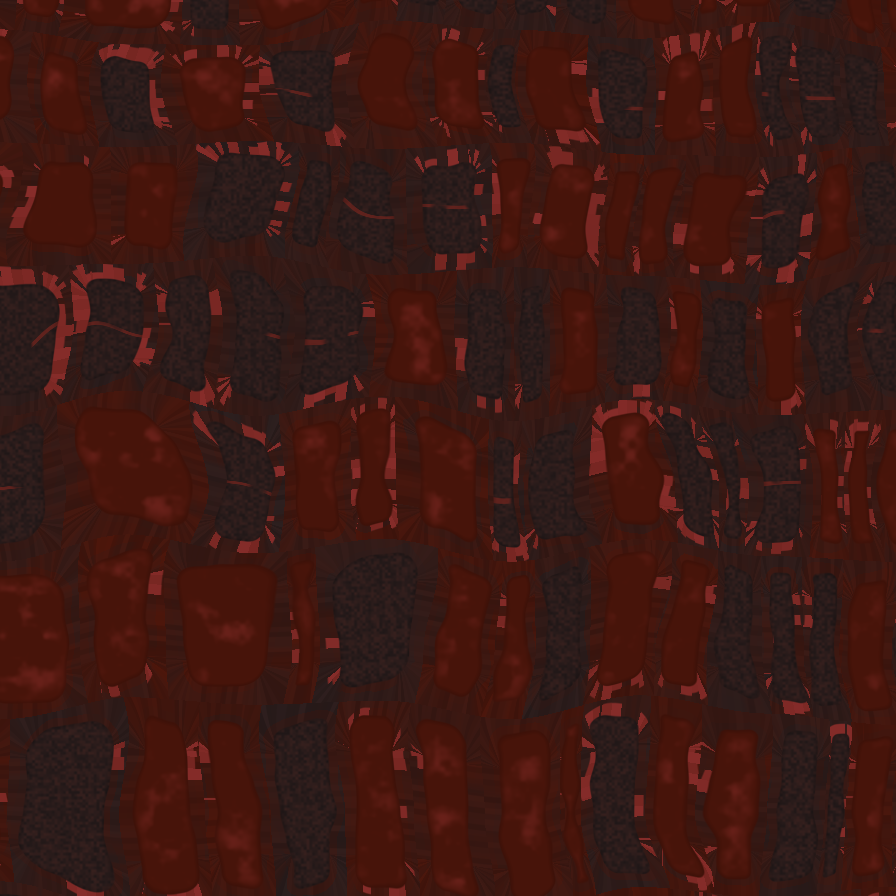
Write a WebGL 2 fragment shader that draws this texture.

```glsl
#version 300 es
precision highp float;
// Packed patches of blotched red and grainy charcoal, with streaked gaps and bright chips.

uniform vec2 u_resolution;
out vec4 fragColor;

const vec3 CHARCOAL = vec3(0.155, 0.112, 0.112);
const vec3 RED = vec3(0.28, 0.078, 0.038);
const vec3 BLOTCH = vec3(0.44, 0.14, 0.115);
const vec3 CHIP = vec3(0.53, 0.175, 0.165);

const vec2 DENSITY = vec2(8.0, 4.4);       // columns and rows at the origin
const vec2 DENSITY_GAIN = vec2(6.0, 1.9);  // increase towards the far edges
const float COLUMN_JITTER = 0.7;
const float GAP = 0.018;
const float RED_SHARE = 0.53;
const float STREAKS = 170.0;
const float CHIP_BANDS = 85.0;
const float CHIP_CLUSTERS = 12.0;
const float CLUSTER_SHARE = 0.22;
const float BLOTCH_SCALE = 38.0;
const float GRAIN_SCALE = 320.0;

float hash(vec2 p) {
    return fract(sin(dot(p, vec2(127.1, 311.7))) * 43758.5453);
}

float noise(vec2 p) {
    vec2 i = floor(p), f = fract(p);
    f = f * f * (3.0 - 2.0 * f);
    return mix(mix(hash(i), hash(i + vec2(1, 0)), f.x),
               mix(hash(i + vec2(0, 1)), hash(i + vec2(1, 1)), f.x), f.y);
}

float fbm(vec2 p) {
    float sum = 0.0, weight = 0.55;
    for (int i = 0; i < 3; i++) {
        sum += weight * noise(p);
        p = p * 2.1 + 17.3;
        weight *= 0.5;
    }
    return sum;
}

// Steps of random value with softened transitions.
float bands(float x, float salt) {
    float i = floor(x);
    return mix(hash(vec2(i, salt)), hash(vec2(i + 1.0, salt)),
               smoothstep(0.7, 1.0, fract(x)));
}

// Grid coordinates grow quadratically across the canvas; this is the inverse.
vec2 gridToCanvas(vec2 g) {
    return (sqrt(DENSITY * DENSITY + 4.0 * DENSITY_GAIN * g) - DENSITY) / (2.0 * DENSITY_GAIN);
}

float columnEdge(float i, float row) {
    return i + COLUMN_JITTER * (hash(vec2(i, row + 40.0)) - 0.5);
}

float roundedBox(vec2 p, vec2 halfSize, float radius) {
    vec2 q = abs(p) - halfSize + radius;
    return length(max(q, 0.0)) + min(max(q.x, q.y), 0.0) - radius;
}

void main() {
    vec2 uv = gl_FragCoord.xy / u_resolution;
    float pixel = 1.0 / u_resolution.y;

    // Bend the layout so that strips bow and rows drift.
    vec2 pos = uv;
    pos.x += 0.036 * (noise(uv * vec2(8.0, 11.0)) - 0.5);
    pos.y += 0.045 * (noise(uv * vec2(7.0, 4.0) + 9.0) - 0.5);
    pos = max(pos, -0.03);

    // Find the patch cell and its extent on the canvas.
    vec2 grid = pos * (DENSITY + DENSITY_GAIN * pos);
    float row = floor(grid.y);
    float shift = hash(vec2(row, 5.0));
    float u = grid.x + shift;
    float column = floor(u);
    if (u < columnEdge(column, row)) column -= 1.0;
    else if (u > columnEdge(column + 1.0, row)) column += 1.0;
    vec2 lower = gridToCanvas(vec2(columnEdge(column, row) - shift, row));
    vec2 upper = gridToCanvas(vec2(columnEdge(column + 1.0, row) - shift, row + 1.0));
    vec2 cellHalf = 0.5 * (upper - lower);
    vec2 p = pos - 0.5 * (lower + upper);
    vec2 cell = vec2(column, row);
    float salt = hash(cell + 3.7) * 91.0;
    float isRed = step(hash(cell + 11.3), RED_SHARE);

    // Patch outline: a tapered, slanted, uneven rounded box.
    vec2 patchHalf = cellHalf - min(0.36 * cellHalf, vec2(GAP));
    vec2 local = p;
    local.x *= 1.0 + 0.4 * (hash(cell + 21.0) - 0.5) * p.y / cellHalf.y;
    local.y += 0.5 * (hash(cell + 31.0) - 0.5) * p.x;
    float d = roundedBox(local, patchHalf, 0.55 * min(patchHalf.x, patchHalf.y));
    d += 0.010 * (noise(uv * 32.0) - 0.5);

    // Streaks run outward from the patch and fan around its corners.
    vec2 core = clamp(p, -0.5 * cellHalf, 0.5 * cellHalf);
    vec2 outward = p - core;
    float along = core.x - core.y + 0.06 * atan(outward.y, outward.x + 1e-5);
    float layer = step(0.006 + 0.004 * bands(along * 25.0, salt), d);
    float tone = 0.12 + 0.34 * isRed + 0.42 * bands(along * 13.0, salt + layer * 7.0);
    tone += 0.20 * (bands(along * 48.0, salt + 2.0) - 0.5);
    vec3 gapColor = mix(CHARCOAL, RED, clamp(tone, 0.0, 1.0));
    gapColor *= 0.9 + 0.2 * bands(along * STREAKS, salt + 4.0);

    // Clusters of bright chips along the rim.
    float chipId = floor(along * CHIP_BANDS);
    float chipRandom = hash(vec2(chipId, salt + 6.0));
    float cluster = step(hash(vec2(floor(along * CHIP_CLUSTERS), salt + 8.0)), CLUSTER_SHARE);
    float chipLength = 0.007 + 0.014 * hash(vec2(chipId, salt + 9.0));
    float chip = cluster * step(0.48, chipRandom) * smoothstep(pixel, -pixel, d - chipLength);
    gapColor = mix(gapColor, mix(RED, CHIP, 0.45 + 0.55 * chipRandom), chip);

    // Red patches carry cloudy blotches, strongest away from the rim.
    float cloud = smoothstep(0.48, 0.82, fbm(uv * BLOTCH_SCALE + salt));
    float inside = smoothstep(0.0, 0.02, -d);
    vec3 redColor = mix(RED, BLOTCH, cloud * (0.15 + 0.65 * inside));

    // Charcoal patches carry fine grain and an occasional broken red seam.
    float grain = noise(uv * GRAIN_SCALE) - 0.5;
    vec3 darkColor = mix(CHARCOAL, RED, 0.10 + 0.22 * grain) * (1.0 + 0.38 * grain);
    float seam = abs(p.y - 0.035 * (noise(uv * 17.0 + salt) - 0.5));
    float seamMask = smoothstep(0.0015 + pixel, 0.0015, seam) * step(0.68, hash(cell + 51.0));
    seamMask *= smoothstep(0.4, 0.6, noise(uv * 45.0 + 6.0));
    darkColor = mix(darkColor, BLOTCH, 0.75 * seamMask);

    // Combine, with a soft shadow under the patch edge.
    vec3 patchColor = mix(darkColor, redColor, isRed);
    patchColor *= 1.0 - 0.14 * smoothstep(0.006, 0.0, -d);
    vec3 color = mix(gapColor, patchColor, smoothstep(pixel, -pixel, d));
    fragColor = vec4(color, 1.0);
}
```
